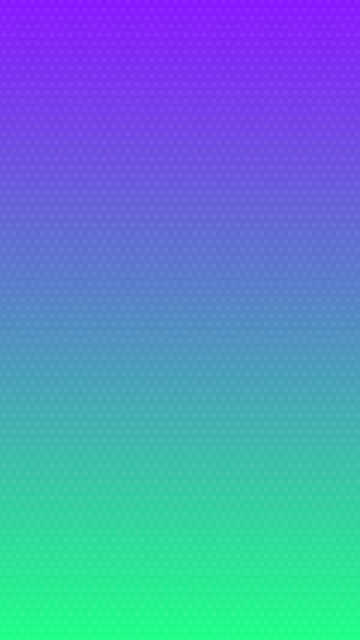
Reproduce this background procedurally as a WebGL 2 fragment shader.

```glsl
#version 300 es
precision highp float;
// Vertical violet-to-green gradient with a faint honeycomb of soft pale dots.

uniform vec2 u_resolution;
out vec4 outColor;

const vec3 VIOLET = vec3(0.535, 0.095, 1.0);
const vec3 GREEN = vec3(0.115, 1.0, 0.535);
const vec3 DOT_TINT = vec3(1.0);

const float ROW_STEP = 0.02298;    // all lengths are fractions of the width
const float DOT_RADIUS = 0.0066;
const float DOT_SOFTNESS = 0.0016;
const float DOT_OPACITY = 0.05;
const vec2 GRID_ORIGIN = vec2(0.0105, 0.0048);

// Linear blend from the lower to the upper colour
vec3 verticalGradient(float height, vec3 lower, vec3 upper) {
  return mix(lower, upper, clamp(height, 0.0, 1.0));
}

// Distance to the nearest dot centre; odd rows shift by half a column
float staggeredDotDistance(vec2 p, float rowStep) {
  float columnStep = rowStep * 2.0 / sqrt(3.0);
  float row = floor(p.y / rowStep + 0.5);
  float x = p.x / columnStep + 0.5 * mod(row, 2.0);
  vec2 cell = vec2(fract(x + 0.5) - 0.5, p.y / rowStep - row);
  return length(cell * vec2(columnStep, rowStep));
}

// Smooth-edged disc coverage
float discMask(float dist, float radius, float softness) {
  return 1.0 - smoothstep(radius - softness, radius + softness, dist);
}

void main() {
  vec2 uv = gl_FragCoord.xy / u_resolution;
  float pixel = 1.0 / u_resolution.x;

  // Grid is measured downward from the top edge
  vec2 fromTop = vec2(gl_FragCoord.x, u_resolution.y - gl_FragCoord.y) * pixel;
  float dist = staggeredDotDistance(fromTop - GRID_ORIGIN, ROW_STEP);
  float dots = discMask(dist, DOT_RADIUS, max(DOT_SOFTNESS, 0.75 * pixel));

  vec3 color = verticalGradient(uv.y, GREEN, VIOLET);
  color = mix(color, DOT_TINT, dots * DOT_OPACITY);
  outColor = vec4(color, 1.0);
}
```
